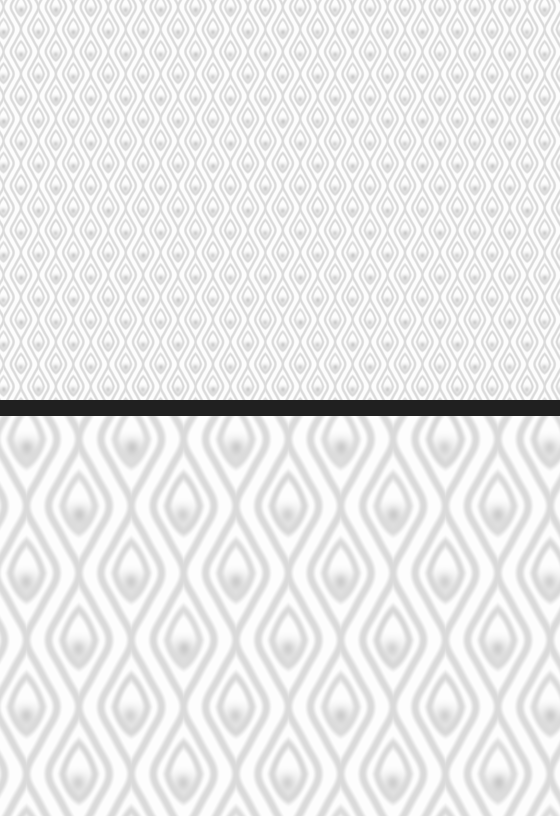
Top: the whole. Bottom: its middle third, enlarged.
Give the GLSL for this pattern, as a WebGL 1 fragment shader.

```glsl
precision highp float;
// Pale ogee lattice: pointed waves meet in short stems, and each ogee holds a drop.
// Two half-shifted grids of the same motif are laid over each other; each drop
// has a ringed outline, a light heart and a soft grey spot that varies slightly.

uniform vec2 u_resolution;

#define REPEATS vec2(16.04, 8.957)   // motifs across and down, per grid
#define PHASE vec2(0.60, 0.80)       // centre of the first motif, in cells
#define CELL_WIDTH 0.782             // cell width over cell height
#define OGEE_HALF_WIDTH 0.226
#define LINE_HALF 0.028
#define RING_HALF 0.023
#define SOFTNESS 0.021
#define DROP_SIZE vec3(0.120, 0.225, 0.190)  // half width, top, bottom
#define SPOT_Y -0.065
#define PAPER vec3(0.994)
#define LINE_GREY vec3(0.856)
#define SPOT_GREY vec3(0.785)

const float TAU = 6.2831853;
const float POINTEDNESS = 0.07;  // third harmonic: straightens the ogee sides

float hash(vec2 p) {
  vec3 q = fract(vec3(p.xyx) * 0.1031);
  q += dot(q, q.yzx + 33.33);
  return fract((q.x + q.y) * q.z);
}

// Coverage of a stroke at distance d from its centre line.
float stroke(float d, float halfWidth, float soft) {
  return 1.0 - smoothstep(halfWidth - soft, halfWidth + soft, abs(d));
}

// Distance to the mirrored waving walls, corrected for their slope.
float ogeeDistance(vec2 p) {
  float t = TAU * p.y;
  float scale = 0.5 * OGEE_HALF_WIDTH / (1.0 + POINTEDNESS);
  float wave = cos(t) + POINTEDNESS * cos(3.0 * t);
  float wall = 0.5 * OGEE_HALF_WIDTH + scale * wave;
  float slope = scale * TAU * (sin(t) + 3.0 * POINTEDNESS * sin(3.0 * t));
  return (abs(p.x) - wall) / sqrt(1.0 + slope * slope);
}

// Approximate distance to a drop with a pointed top and a rounder base.
float dropDistance(vec2 p) {
  bool upper = p.y > 0.0;
  float height = upper ? DROP_SIZE.y : DROP_SIZE.z;
  float power = upper ? 1.3 : 1.45;
  vec2 q = abs(p) / vec2(DROP_SIZE.x, height) + 1e-4;
  float f = pow(pow(q.x, power) + pow(q.y, power), 1.0 / power);
  float stretch = mix(DROP_SIZE.x, height, 0.4 * q.y / (q.x + q.y));
  return (f - 1.0) * stretch * 0.88;
}

// Lays one grid of motifs over the given colour.
vec3 drawGrid(vec3 colour, vec2 grid, float seed, float soft) {
  vec2 id = floor(grid + 0.5);
  vec2 p = (grid - id) * vec2(CELL_WIDTH, 1.0);
  float vary = hash(id + seed) - 0.5;

  // Ogee walls and stems
  colour = mix(colour, LINE_GREY, stroke(ogeeDistance(p), LINE_HALF, soft));

  // Drop: shaded heart, then outline
  float d = dropDistance(p);
  float inside = 1.0 - smoothstep(-soft, soft, d);
  float shade = (0.72 + 0.25 * vary) * (1.0 - smoothstep(-0.13, 0.08, p.y));
  colour = mix(colour, LINE_GREY, inside * shade);
  colour = mix(colour, LINE_GREY + 0.02 * vary, stroke(d, RING_HALF, soft));

  // Dark spot low in the heart
  vec2 s = (p - vec2(0.015 * vary, SPOT_Y)) / vec2(0.046, 0.055);
  float spot = exp(-dot(s, s)) * (0.85 + 0.3 * vary);
  return mix(colour, SPOT_GREY, spot);
}

void main() {
  vec2 uv = gl_FragCoord.xy / u_resolution;
  vec2 grid = uv * REPEATS - PHASE;
  float pixel = REPEATS.y / u_resolution.y;
  float soft = max(SOFTNESS, 0.7 * pixel);

  vec3 colour = drawGrid(PAPER, grid, 17.0, soft);
  colour = drawGrid(colour, grid + 0.5, 43.0, soft);
  gl_FragColor = vec4(colour, 1.0);
}
```
